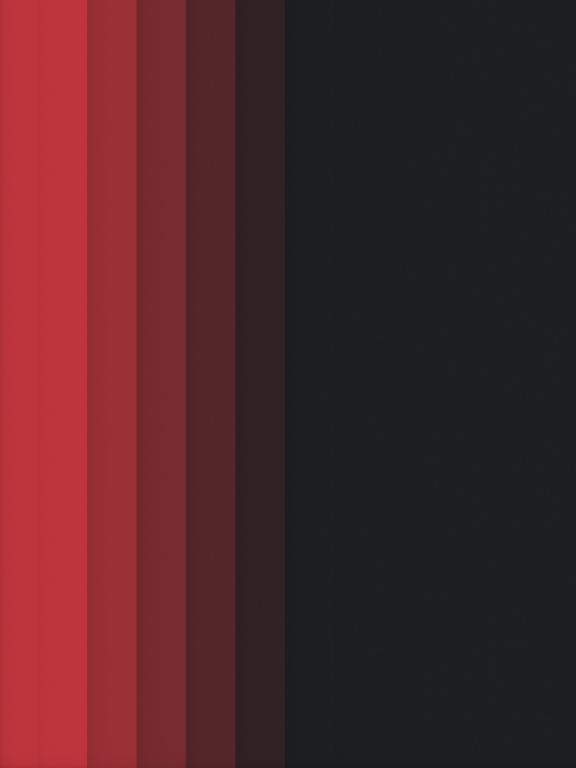
Write a Shadertoy shader that draws this background.

```glsl
const vec3 RED = vec3(0.750, 0.207, 0.238);
const vec3 EMBER = vec3(0.191, 0.133, 0.142);
const vec3 CHARCOAL = vec3(0.113, 0.119, 0.131);

const float FIRST_EDGE = 0.151;    // right side of the brightest area
const float BAND_WIDTH = 0.0859;
const float COLOR_STEPS = 4.0;     // steps from red down to ember
const float EDGE_SOFTNESS = 0.0015;
const float SHADOW_DEPTH = 0.075;
const float SEAM_DEPTH = 0.03;     // shadow where neighbours share a colour
const float SHADOW_LENGTH = 0.016;
const float BORDER_DEPTH = 0.09;
const float BORDER_LENGTH = 0.009;
const float GRAIN = 0.003;

float hash(vec2 p) {
    vec3 q = fract(vec3(p.xyx) * 0.1031);
    q += dot(q, q.yzx + 33.33);
    return fract((q.x + q.y) * q.z);
}

float edgeMask(float x, float edge) {
    return smoothstep(edge - EDGE_SOFTNESS, edge + EDGE_SOFTNESS, x);
}

vec3 bandColor(float index) {
    vec3 stepped = mix(RED, EMBER, clamp(index / COLOR_STEPS, 0.0, 1.0));
    return index > COLOR_STEPS ? CHARCOAL : stepped;
}

void mainImage(out vec4 fragColor, in vec2 fragCoord) {
    vec2 uv = fragCoord / iResolution.xy;
    vec3 color = RED;
    float shade = 1.0;

    // Stepped bands, each shaded just right of its leading edge
    for (int i = -1; i <= 6; i++) {
        float index = float(i);
        float edge = FIRST_EDGE + index * BAND_WIDTH;
        float mask = edgeMask(uv.x, edge);
        color = mix(color, bandColor(index + 1.0), mask);

        bool colorChanges = index >= 0.0 && index <= COLOR_STEPS;
        float depth = colorChanges ? SHADOW_DEPTH : SEAM_DEPTH;
        float falloff = exp(-max(uv.x - edge, 0.0) / SHADOW_LENGTH);
        shade *= 1.0 - depth * mask * falloff;
    }

    // Dark rim along the left and lower borders
    float unitY = uv.y * iResolution.y / iResolution.x;
    shade *= 1.0 - BORDER_DEPTH * exp(-uv.x / BORDER_LENGTH);
    shade *= 1.0 - BORDER_DEPTH * exp(-unitY / BORDER_LENGTH);

    // Fine grain to hide gradient steps
    float grain = (hash(floor(uv * vec2(384.0, 512.0))) - 0.5) * GRAIN;
    fragColor = vec4(color * shade + grain, 1.0);
}
```
